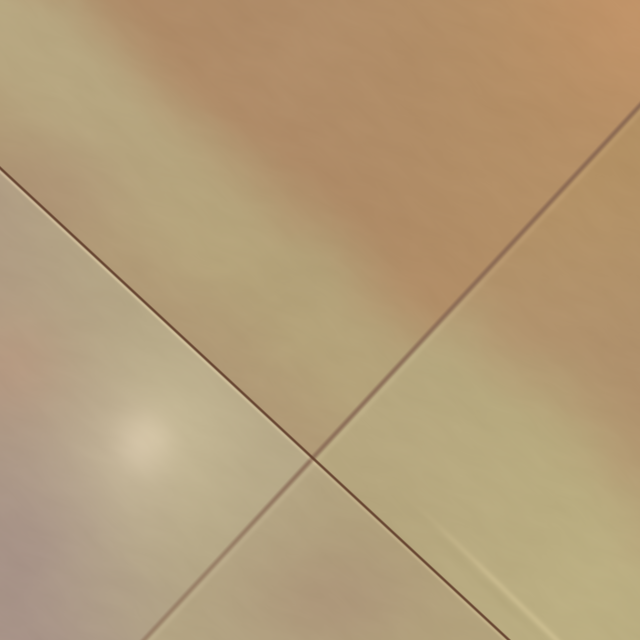
This texture is drawn by a WebGL 1 fragment shader. Its source:

```glsl
precision highp float;
uniform vec2 u_resolution;

// Soft mottling from layered, warped sines
float mottle(vec2 p) {
  float sum = 0.0;
  float weight = 0.5;
  for (int i = 0; i < 5; i++) {
    p += 0.55 * sin(p.yx * 1.3 + vec2(1.7, 4.1));
    sum += weight * sin(p.x) * sin(p.y + 0.8);
    p = mat2(1.5, 1.1, -1.1, 1.5) * p + 2.3;
    weight *= 0.55;
  }
  return sum;
}

float glow(vec2 p, vec2 center, vec2 radius) {
  vec2 q = (p - center) / radius;
  return exp(-dot(q, q));
}

float seam(float d, float halfWidth, float blur) {
  return 1.0 - smoothstep(halfWidth - blur, halfWidth + blur, abs(d));
}

// Tile above the crossing: brown with a khaki reflected band
vec3 upperTile(vec2 p, float across, float along, float grain) {
  vec3 khaki = mix(vec3(0.705, 0.635, 0.475), vec3(0.72, 0.655, 0.505), smoothstep(-0.2, -0.7, along));
  vec3 brown = mix(vec3(0.685, 0.545, 0.405), vec3(0.70, 0.56, 0.40), smoothstep(0.4, 0.9, p.x));
  vec3 color = mix(vec3(0.69, 0.60, 0.46), khaki, smoothstep(0.0, 0.15, across + 0.02 * grain));
  color = mix(color, brown, smoothstep(0.19, 0.33, across + 0.03 * grain));
  color = mix(color, vec3(0.67, 0.56, 0.45), 0.6 * glow(p, vec2(0.06, 0.70), vec2(0.12, 0.08)));
  return mix(color, vec3(0.76, 0.58, 0.41), glow(p, vec2(1.03, 1.02), vec2(0.22)));
}

// Tile right of the crossing: khaki fading upward to ochre
vec3 rightTile(vec2 p, float across, float grain) {
  vec3 khaki = mix(vec3(0.71, 0.65, 0.495), vec3(0.73, 0.68, 0.505), smoothstep(0.5, 0.95, p.x));
  vec3 ochre = mix(vec3(0.69, 0.57, 0.425), vec3(0.70, 0.565, 0.39), smoothstep(0.4, 0.8, p.y));
  return mix(khaki, ochre, smoothstep(0.20, 0.43, across + 0.05 * grain));
}

// Tile left of the crossing: grey-rose edge and a bright reflection
vec3 leftTile(vec2 p, float grain) {
  vec3 rose = mix(vec3(0.655, 0.575, 0.53), vec3(0.69, 0.61, 0.515), smoothstep(0.1, 0.5, p.y));
  vec3 color = mix(rose, vec3(0.705, 0.65, 0.52), smoothstep(-0.03, 0.31, p.x + 0.2 * (p.y - 0.3) + 0.03 * grain));
  color += vec3(0.07, 0.075, 0.07) * glow(p, vec2(0.235, 0.305), vec2(0.15, 0.14));
  color += vec3(0.07, 0.065, 0.07) * glow(p, vec2(0.225, 0.31), vec2(0.045, 0.05));
  return color + vec3(0.02, -0.01, -0.01) * glow(p, vec2(0.02, 0.43), vec2(0.08));
}

// Tile below the crossing
vec3 lowerTile(vec2 p) {
  vec3 color = mix(vec3(0.705, 0.645, 0.515), vec3(0.70, 0.635, 0.485), smoothstep(0.35, 0.7, p.x));
  return mix(color, vec3(0.68, 0.59, 0.48), 0.85 * glow(p, vec2(0.52, 0.06), vec2(0.13, 0.09)));
}

void main() {
  vec2 p = gl_FragCoord.xy / u_resolution;
  float pixel = 1.0 / min(u_resolution.x, u_resolution.y);

  // Tile axes centered on the crossing
  vec2 fromCrossing = p - vec2(0.488, 0.285);
  float across = dot(fromCrossing, vec2(0.68, 0.733));
  float along = dot(fromCrossing, vec2(0.733, -0.68));
  float grain = mottle(p * vec2(9.0, 11.0));

  // Tile faces
  float sideA = smoothstep(-pixel, pixel, across);
  float sideB = smoothstep(-0.002, 0.002, along);
  vec3 top = mix(upperTile(p, across, along, grain), rightTile(p, across, grain), sideB);
  vec3 bottom = mix(leftTile(p, grain), lowerTile(p), sideB);
  vec3 color = mix(bottom, top, sideA);

  // Clouding and fine slanted brush grain
  vec2 brushed = vec2(dot(p, vec2(0.85, -0.53)), dot(p, vec2(0.53, 0.85)));
  color += vec3(0.010, 0.011, 0.010) * grain;
  color += 0.007 * mottle(brushed * vec2(38.0, 110.0));

  // Pale streak parallel to the sharp seam
  float streak = across - 0.055 + 0.02 * (along - 0.25);
  float streakFade = smoothstep(0.12, 0.36, along);
  color += vec3(0.055, 0.05, 0.045) * streakFade * exp(-pow(streak / 0.005, 2.0));
  color -= 0.012 * streakFade * exp(-pow((streak + 0.014) / 0.008, 2.0));

  // Broad soft seam
  float softSeam = seam(along - 0.001, 0.0033, 0.0025 + 0.5 * pixel);
  float softStrength = mix(0.52, 0.76, smoothstep(-0.25, 0.08, across));
  color += 0.025 * exp(-pow((along - 0.009) / 0.004, 2.0));
  color = mix(color, vec3(0.51, 0.38, 0.31), softSeam * softStrength);

  // Sharp seam with a lit bevel on its lower side
  float bevel = exp(-pow((across + 0.0042) / 0.0022, 2.0));
  color += vec3(0.11, 0.10, 0.08) * bevel * mix(1.0, 0.55, smoothstep(-0.5, 0.1, along));
  color = mix(color, vec3(0.37, 0.23, 0.16), 0.9 * seam(across, 0.0019, 0.0008 + 0.5 * pixel));

  gl_FragColor = vec4(clamp(color, 0.0, 1.0), 1.0);
}
```
